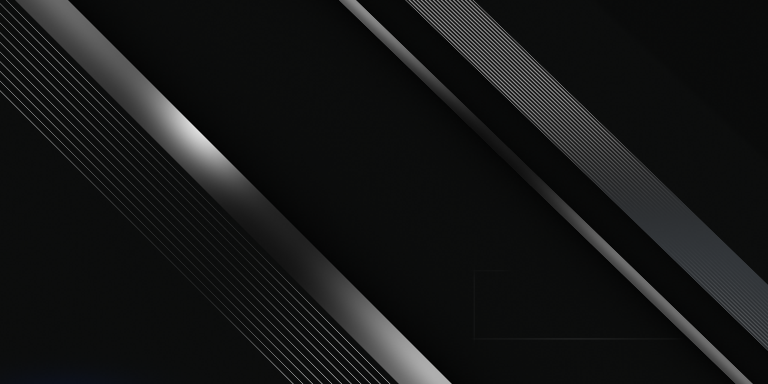
A WebGL 1 fragment shader for this background:

```glsl
precision highp float;
// Black backdrop crossed by brushed metal diagonal bars and fine parallel lines.
uniform vec2 u_resolution;

float hash(vec2 p) {
  return fract(sin(dot(p, vec2(127.1, 311.7))) * 43758.5453);
}

// Smooth coverage of the interval from lo to hi
float strip(float x, float lo, float hi, float soft) {
  return smoothstep(lo - soft, lo + soft, x) * (1.0 - smoothstep(hi - soft, hi + soft, x));
}

// Soft bell of the given width around a centre
float bell(float x, float centre, float width) {
  float t = (x - centre) / width;
  return exp(-t * t);
}

// Shadow cast outward from an edge, zero on its other side
float shadow(float dist, float reach) {
  return step(0.0, dist) * exp(-dist / reach);
}

void main() {
  float pixel = 1.0 / u_resolution.y;
  vec2 p = gl_FragCoord.xy * pixel;
  p.y = 1.0 - p.y; // height units, measured down from the top
  float along = p.x + p.y;
  float diag = p.x - p.y;
  float steep = p.x - 1.034 * p.y;

  // Backdrop with shadows beside the bars and a faint wide facet
  vec3 color = vec3(0.046, 0.050, 0.049);
  color *= 1.0 - 0.65 * shadow(diag - 0.176, 0.09);
  color *= 1.0 - 0.6 * shadow(0.882 - steep, 0.06);
  color *= 1.0 - 0.5 * shadow(steep - 0.927, 0.07);
  color *= 1.0 - 0.45 * shadow(1.055 - steep, 0.05);
  color *= 1.0 - 0.18 * smoothstep(1.53, 1.56, p.x - 1.08 * p.y);
  color += vec3(0.0, 0.015, 0.065) * bell(p.x, 0.17, 0.2) * bell(p.y, 1.02, 0.055);

  // Thin lines below the wide bar
  float spacing = 0.0252;
  float cell = (diag + 0.236) / spacing;
  float lineDist = abs(fract(cell + 0.5) - 0.5) * spacing;
  float line = 1.0 - smoothstep(0.0003, 0.0003 + pixel, lineDist);
  float lineGlow = 0.08 + 0.32 * bell(along, 0.3, 0.45) + 0.4 * smoothstep(1.25, 1.85, along);
  color += line * lineGlow * strip(diag, -0.245, 0.03, 0.003);

  // Wide bar with a bright glint
  float across = clamp((diag - 0.039) / 0.138, 0.0, 1.0);
  float metal = 0.12 + 0.28 * (1.0 - smoothstep(0.1, 1.25, along));
  metal += 0.65 * bell(along, 0.865, 0.2) * mix(0.35, 1.0, across);
  metal += 0.54 * smoothstep(1.4, 2.12, along);
  metal *= mix(0.62, 1.04, smoothstep(0.0, 0.85, across));
  color = mix(color, vec3(metal), strip(diag, 0.039, 0.177, 0.7 * pixel));

  // Narrow bar
  float narrow = 0.09 + 0.43 * (1.0 - smoothstep(0.0, 0.36, p.y));
  narrow += 0.32 * smoothstep(0.42, 0.68, p.y);
  narrow *= mix(0.65, 1.05, smoothstep(0.882, 0.92, steep));
  color = mix(color, vec3(narrow), strip(steep, 0.882, 0.927, 0.7 * pixel));

  // Finely ribbed bar, smooth and bluish toward its lower end
  float ribAcross = (steep - 1.055) / 0.178;
  float ribs = pow(0.5 + 0.5 * cos(6.28318 * 17.0 * ribAcross), 1.5);
  float ribAmount = 1.0 - smoothstep(0.22, 0.58, p.y);
  ribAmount += 0.35 * smoothstep(0.6, 0.85, p.y) * (1.0 - ribAcross);
  vec3 sheet = mix(vec3(0.13), vec3(0.20, 0.215, 0.23), smoothstep(0.3, 0.72, p.y));
  sheet = mix(sheet, vec3(0.08) + 0.48 * ribs, clamp(ribAmount, 0.0, 1.0));
  color = mix(color, sheet, strip(steep, 1.055, 1.233, 0.7 * pixel));

  // Barely visible frame corner
  float frame = strip(p.y, 0.881, 0.884, pixel) * strip(p.x, 1.235, 1.77, 0.02)
    * (0.35 + 0.65 * bell(p.x, 1.5, 0.15));
  frame += 0.5 * strip(p.x, 1.234, 1.236, pixel) * strip(p.y, 0.71, 0.883, 0.02);
  frame += 0.3 * strip(p.y, 0.704, 0.706, pixel) * strip(p.x, 1.235, 1.32, 0.02);
  color += 0.1 * frame;

  // Slight grain against banding
  color += (hash(floor(p * 256.0)) - 0.5) * 0.004;
  gl_FragColor = vec4(color, 1.0);
}
```
